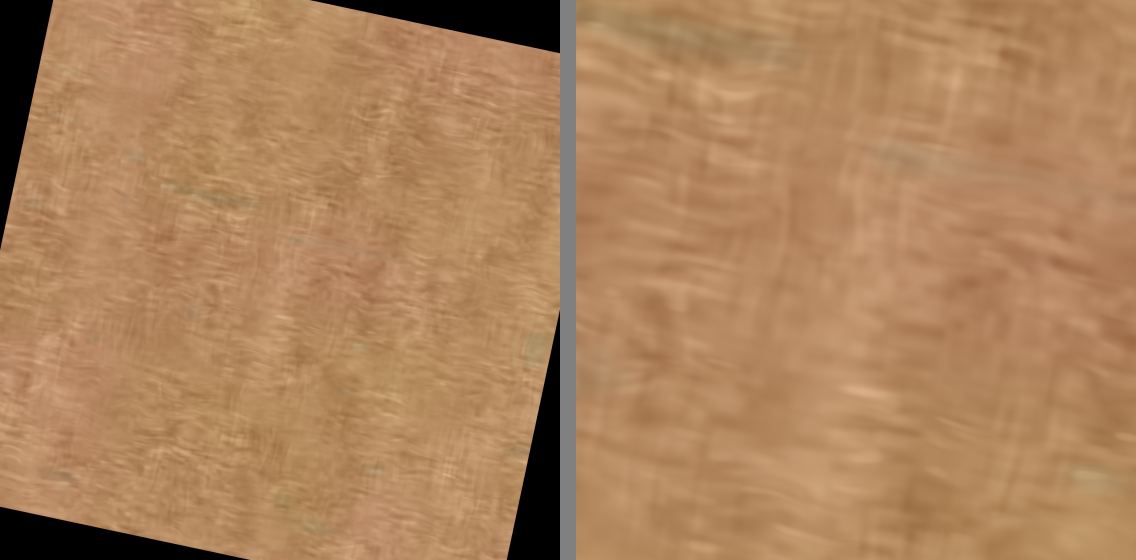
Left, the full canvas; right, a detail of the centre.
Write a WebGL 2 fragment shader that draws this texture.

```glsl
#version 300 es
precision highp float;

uniform vec2 u_resolution;
out vec4 outColor;

const float SHEET_ANGLE = 0.2094;               // clockwise tilt in radians
const float SHEET_HALF = 0.5;
const vec3 BASE_TAN = vec3(0.716, 0.543, 0.383);
const vec3 TONE_TINT = vec3(0.94, 1.04, 1.02);  // colour direction of light and dark
const vec3 OLIVE_SHIFT = vec3(-0.045, 0.0, 0.012);
const vec3 ROSE_SHIFT = vec3(0.008, -0.012, 0.014);

// Cells per canvas, across and along the sheet
const vec2 BAND_FREQ = vec2(17.0, 3.5);
const vec2 BLOTCH_FREQ = vec2(30.0, 24.0);
const vec2 WEFT_FREQ = vec2(40.0, 125.0);
const vec2 FINE_WEFT_FREQ = vec2(65.0, 230.0);
const vec2 WARP_FREQ = vec2(190.0, 34.0);
const vec2 GRAIN_FREQ = vec2(110.0, 125.0);
const vec2 FLECK_FREQ = vec2(48.0, 120.0);
const vec2 OLIVE_FREQ = vec2(13.0, 24.0);

const float BAND_GAIN = 0.065;
const float BLOTCH_GAIN = 0.055;
const float WEFT_GAIN = 0.085;
const float FINE_WEFT_GAIN = 0.04;
const float WARP_GAIN = 0.055;
const float GRAIN_GAIN = 0.065;
const float FLECK_GAIN = 0.06;

float hash(vec2 cell) {
    return fract(sin(dot(cell, vec2(127.1, 311.7))) * 43758.5453);
}

float valueNoise(vec2 p) {
    vec2 cell = floor(p);
    vec2 f = fract(p);
    vec2 w = f * f * (3.0 - 2.0 * f);
    float low = mix(hash(cell), hash(cell + vec2(1.0, 0.0)), w.x);
    float high = mix(hash(cell + vec2(0.0, 1.0)), hash(cell + vec2(1.0, 1.0)), w.x);
    return mix(low, high, w.y);
}

// Noise centred on zero, with a separate offset for each layer
float layer(vec2 p, vec2 freq, float seed) {
    return valueNoise(p * freq + seed * vec2(17.3, 29.7)) - 0.5;
}

// Brightness offset of the woven fibres
float fibreTone(vec2 p) {
    // Slight warp keeps the threads from lying on a rigid grid
    vec2 q = p + 0.012 * vec2(layer(p, vec2(22.0), 1.0), layer(p, vec2(26.0), 2.0));

    float tone = BAND_GAIN * layer(q, BAND_FREQ, 3.0);
    tone += BLOTCH_GAIN * layer(q, BLOTCH_FREQ, 4.0);

    // Patches where each thread direction shows more strongly
    float weftPatch = smoothstep(-0.35, 0.25, layer(p, vec2(15.0, 20.0), 5.0));
    float warpPatch = smoothstep(-0.1, 0.35, layer(p, vec2(18.0, 14.0), 6.0));
    float grainPatch = smoothstep(-0.3, 0.3, layer(p, vec2(12.0), 7.0));

    float weft = WEFT_GAIN * layer(q, WEFT_FREQ, 8.0)
               + FINE_WEFT_GAIN * layer(q, FINE_WEFT_FREQ, 9.0);
    tone += weft * mix(0.4, 1.2, weftPatch);
    tone += WARP_GAIN * layer(q, WARP_FREQ, 10.0) * mix(0.2, 1.2, warpPatch);
    tone += GRAIN_GAIN * layer(q, GRAIN_FREQ, 11.0) * mix(0.3, 1.1, grainPatch);

    // Short pale flecks along the weft
    float fleck = smoothstep(0.18, 0.48, layer(q, FLECK_FREQ, 12.0));
    return tone + FLECK_GAIN * fleck * weftPatch;
}

void main() {
    float canvas = min(u_resolution.x, u_resolution.y);
    vec2 centred = (gl_FragCoord.xy - 0.5 * u_resolution) / canvas;
    float c = cos(SHEET_ANGLE);
    float s = sin(SHEET_ANGLE);
    vec2 p = vec2(c * centred.x - s * centred.y, s * centred.x + c * centred.y);

    // Fibres, with sparse olive stains and a faint rosy drift
    vec3 color = BASE_TAN + TONE_TINT * fibreTone(p);
    float olive = smoothstep(0.3, 0.5, layer(p, OLIVE_FREQ, 13.0));
    color += OLIVE_SHIFT * olive;
    color += ROSE_SHIFT * 2.0 * layer(p, vec2(7.0), 14.0);

    // Tilted square sheet on black
    float edge = max(abs(p.x), abs(p.y)) - SHEET_HALF;
    float pixel = 1.0 / canvas;
    float sheet = 1.0 - smoothstep(-0.7 * pixel, 0.7 * pixel, edge);
    outColor = vec4(color * sheet, 1.0);
}
```
